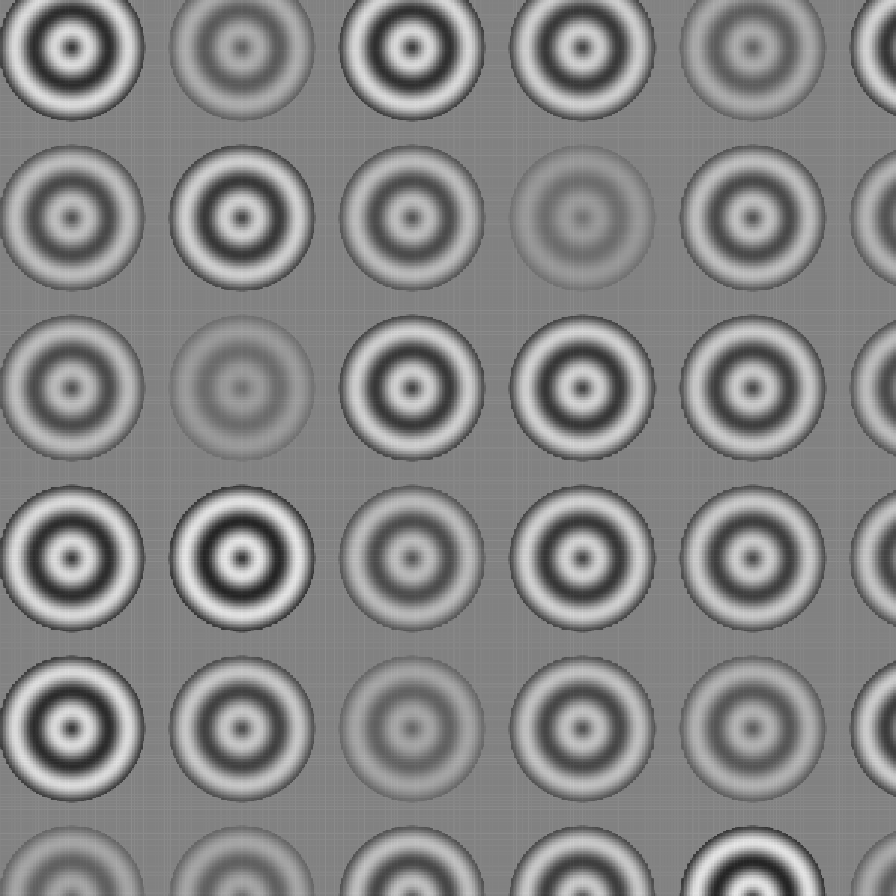
A three.js fragment shader for this pattern:

```glsl
// Rows of round ripple patches on mid grey, each with its own contrast.
// Rings are a radial cosine sampled on a coarse cell grid with stepped
// rims; a hash sets each patch's contrast and the faint mesh of lines.

varying vec2 vUv;

const float TAU = 6.2831853;
const float CELLS = 300.0;              // sampling cells across the canvas
const float CELL_SOFTNESS = 0.4;        // blend width between cells, in cells
const float PITCH = 57.0;               // patch spacing, in cells
const vec2 FIRST_CENTRE = vec2(24.0, -1.0);
const float RADIUS = 24.5;              // patch radius, in cells
const float RIM_SOFTNESS = 0.15;
const float RING_PERIOD = 13.2;         // ring spacing, in cells
const float RING_PHASE = 0.06;          // in turns
const float GREY = 0.505;
const float MIN_CONTRAST = 0.07;
const float MAX_CONTRAST = 0.39;
const float MESH_STRENGTH = 0.045;
const float SEED = 17.0;

float hash(vec2 p) {
  vec3 q = fract(vec3(p.xyx) * 0.1031);
  q += dot(q, q.yzx + 33.33);
  return fract((q.x + q.y) * q.z);
}

// Holds a position at its cell centre, with short blends at cell borders.
vec2 snapToCells(vec2 p) {
  vec2 border = floor(p + 0.5);
  return border + clamp((p - border) / CELL_SOFTNESS, -0.5, 0.5);
}

// Faint lines along one axis, uneven in strength from border to border.
float meshLine(float x, float axis) {
  float border = floor(x + 0.5);
  float line = 1.0 - smoothstep(0.0, 0.35, abs(x - border));
  float strength = hash(vec2(border, axis));
  return line * strength * strength;
}

// Bright and dark rings, from -1 to 1, cut off at the rim.
float ripple(float r) {
  float rings = -cos(TAU * (r / RING_PERIOD + RING_PHASE));
  float inside = 1.0 - smoothstep(RADIUS - RIM_SOFTNESS, RADIUS + RIM_SOFTNESS, r);
  return rings * inside;
}

void main() {
  vec2 p = vUv * CELLS;

  // Nearest patch and the offset from its centre
  vec2 tile = floor((p - FIRST_CENTRE) / PITCH + 0.5);
  vec2 offset = snapToCells(p) - FIRST_CENTRE - tile * PITCH;

  // Ripple with a contrast of its own
  float contrast = mix(MIN_CONTRAST, MAX_CONTRAST, hash(tile + SEED));
  float shade = GREY + contrast * ripple(length(offset));

  // Fine mesh over everything
  float mesh = max(meshLine(p.x, 3.0), meshLine(p.y, 71.0));
  shade += MESH_STRENGTH * mesh;

  gl_FragColor = vec4(vec3(shade), 1.0);
}
```
